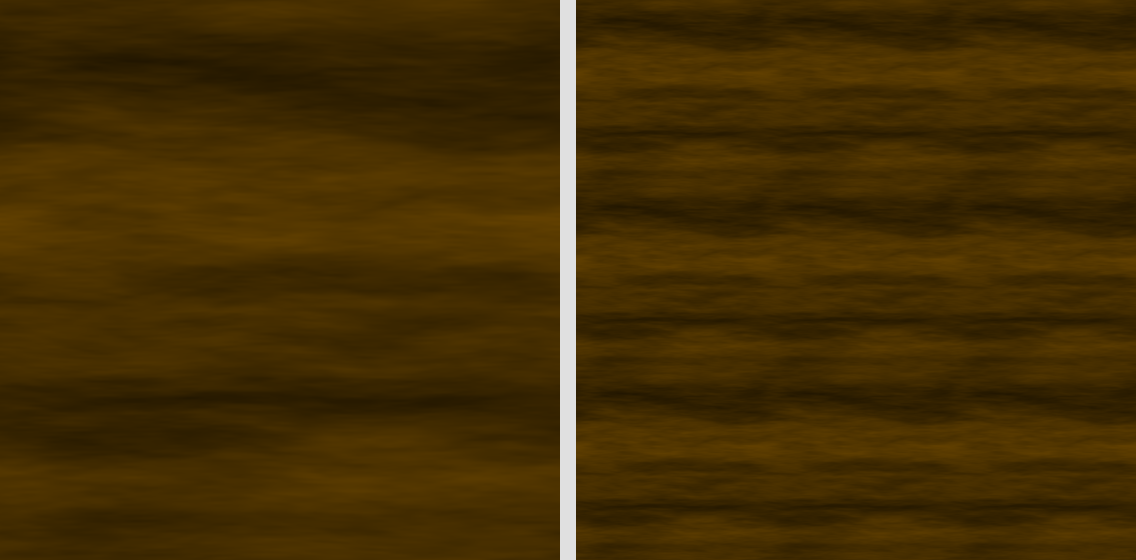
Left, the tile; right, the same tile 3 across and 3 down.
This texture is drawn by a WebGL 1 fragment shader. Its source:

```glsl
precision highp float;
// Dark brown wood-like grain: soft horizontal streaks over broad bands, tiling.

uniform vec2 u_resolution;

const float TAU = 6.2831853;
const vec3 TINT = vec3(1.0, 0.655, 0.0);    // hue at full brightness
const float MEAN_TONE = 0.264;              // average brightness
const float DARKEST = 0.12;
const float LIGHTEST = 0.38;
const float WIDE_BAND = 0.027;              // strength of the two wide bands
const float NARROW_BAND = 0.013;            // strength of the three narrower bands
const float WIDE_PEAK = 0.125;              // height of a light wide band
const float NARROW_PEAK = 0.66;             // height of a light narrower band
const float STREAK_CONTRAST = 0.108;
const vec2 STREAK_CELLS = vec2(2.0, 14.0);  // cells of the coarsest streaks
const float STREAK_GAIN = 0.68;             // strength of each finer layer
const int STREAK_LAYERS = 5;
const vec2 WARP_CELLS = vec2(4.0, 5.0);
const float WARP_AMOUNT = 0.02;

float hash(vec2 p) {
  vec3 q = fract(p.xyx * 0.1031);
  q += dot(q, q.yzx + 33.33);
  return fract((q.x + q.y) * q.z);
}

float fade(float t) {
  return t * t * (3.0 - 2.0 * t);
}

// One row of smooth noise, slid sideways so that cells do not line up.
float rowNoise(float x, float row, float period, float seed) {
  x += period * hash(vec2(row + 17.0, seed + 71.0));
  float cell = floor(x);
  float left = hash(vec2(mod(cell, period) + seed, row + seed * 3.0));
  float right = hash(vec2(mod(cell + 1.0, period) + seed, row + seed * 3.0));
  return mix(left, right, fade(x - cell));
}

// Noise from 0 to 1 that wraps over the unit square.
float tileNoise(vec2 uv, vec2 cells, float seed) {
  vec2 p = uv * cells;
  float row = floor(p.y);
  float below = rowNoise(p.x, mod(row, cells.y), cells.x, seed);
  float above = rowNoise(p.x, mod(row + 1.0, cells.y), cells.x, seed);
  return mix(below, above, fade(p.y - row));
}

// Layers of stretched noise, centred on zero.
float streaks(vec2 uv) {
  float sum = 0.0;
  float strength = 1.0;
  vec2 cells = STREAK_CELLS;
  for (int i = 0; i < STREAK_LAYERS; i++) {
    float seed = 11.0 + 23.0 * float(i);
    sum += strength * (tileNoise(uv, cells, seed) - 0.5);
    strength *= STREAK_GAIN;
    cells *= 2.0;
  }
  return sum;
}

// Broad light and dark bands across the whole width.
float bands(float y) {
  return WIDE_BAND * cos(2.0 * TAU * (y - WIDE_PEAK))
       + NARROW_BAND * cos(3.0 * TAU * (y - NARROW_PEAK));
}

void main() {
  vec2 uv = gl_FragCoord.xy / u_resolution;

  // Bend the grain gently up and down.
  uv.y += WARP_AMOUNT * (tileNoise(uv, WARP_CELLS, 5.0) - 0.5);

  float tone = MEAN_TONE + bands(uv.y) + STREAK_CONTRAST * streaks(uv);
  gl_FragColor = vec4(TINT * clamp(tone, DARKEST, LIGHTEST), 1.0);
}
```
